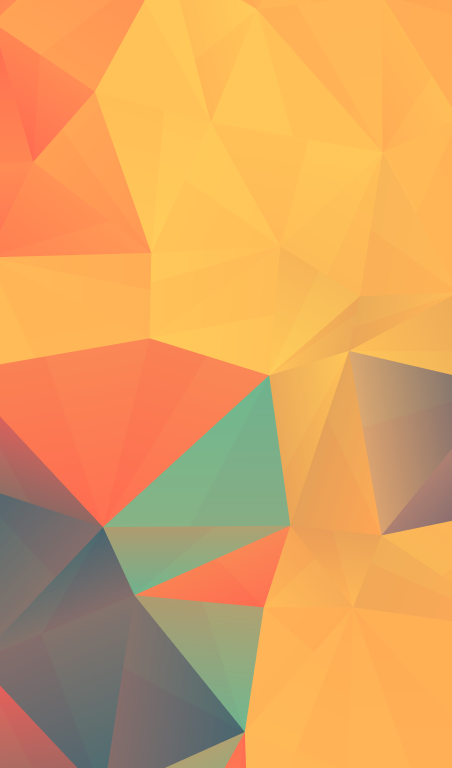
A WebGL 2 fragment shader for this background:

```glsl
#version 300 es
precision highp float;

uniform vec2 u_resolution;
out vec4 fragColor;

const vec2 GRID = vec2(3.6, 6.0);
const vec3 ORANGE = vec3(1.0, 0.64, 0.33);
const vec3 YELLOW = vec3(1.0, 0.80, 0.35);
const vec3 CORAL = vec3(1.0, 0.43, 0.32);
const vec3 SLATE = vec3(0.28, 0.41, 0.44);
const vec3 MAUVE = vec3(0.56, 0.42, 0.39);
const vec3 OLIVE = vec3(0.69, 0.62, 0.44);
const vec3 GREEN = vec3(0.43, 0.71, 0.56);

vec2 hash2(vec2 p) {
    p = vec2(dot(p, vec2(127.1, 311.7)), dot(p, vec2(269.5, 183.3)));
    return fract(sin(p) * 43758.55);
}

float cross2(vec2 a, vec2 b) {
    return a.x * b.y - a.y * b.x;
}

float cornerSlope(vec2 corner, vec2 p) {
    return dot(hash2(corner + 7.0) * 2.0 - 1.0, p - corner);
}

float gradientNoise(vec2 p) {
    vec2 i = floor(p), f = p - i;
    vec2 u = f * f * f * (f * (f * 6.0 - 15.0) + 10.0);
    float low = mix(cornerSlope(i, p), cornerSlope(i + vec2(1, 0), p), u.x);
    float high = mix(cornerSlope(i + vec2(0, 1), p), cornerSlope(i + 1.0, p), u.x);
    return mix(low, high, u.y);
}

vec2 meshVertex(vec2 i) {
    return i + 0.72 * (hash2(i) - 0.5);
}

// Gradient from the apex (weight.x = 1) to the opposite side
vec3 facetColor(vec2 center, vec2 cell, float side, vec3 weight, vec2 rnd, float px) {
    float rank = fract(0.618 * (2.0 * cell.x + 4.0 * cell.y + side));
    vec3 apex, base;

    if (center.y < 0.5 && center.x < 0.53) {
        // Cool corner, greener toward its inner rim
        bool inner = cell.x > 0.5;
        if (inner ? rank > 0.82 : rank < 0.5) {
            apex = SLATE;
            base = vec3(0.52, 0.44, 0.42);
        } else if (inner ? rank > 0.5 : rank > 0.8) {
            apex = CORAL;
            base = vec3(0.98, 0.52, 0.33);
        } else if (!inner) {
            apex = vec3(0.98, 0.38, 0.35);
            base = MAUVE;
        } else {
            apex = GREEN;
            base = rank < 0.2 ? vec3(0.53, 0.69, 0.52) : OLIVE;
        }
    } else if (length((center - vec2(0.95, 0.38)) / vec2(0.16, 0.11)) < 1.0) {
        // Shadowed facets at the right edge
        apex = vec3(0.37, 0.36, 0.42);
        base = mix(vec3(0.64, 0.48, 0.45), vec3(0.86, 0.65, 0.44), rnd.x);
    } else {
        // Warm field, glowing above the middle
        float glow = 0.35 + 0.4 * gradientNoise(center * vec2(3.0, 5.0))
                   + 0.4 * smoothstep(0.45, 0.05, length(center - vec2(0.55, 0.75)));
        apex = mix(ORANGE, YELLOW, clamp(glow + 0.5 * (rnd.x - 0.3), 0.0, 1.0));
        base = mix(ORANGE, YELLOW, clamp(glow + 0.4 * (rnd.y - 0.4), 0.0, 1.0));
        float shade = smoothstep(0.34, 0.1, length(center - vec2(0.84, 0.42)));
        base = mix(base, vec3(0.78, 0.56, 0.36), 0.45 * shade);
        float blush = smoothstep(0.28, 0.1, center.x) * smoothstep(0.6, 0.75, center.y);
        apex = mix(apex, CORAL, blush);
        base = mix(base, vec3(1.0, 0.54, 0.33), blush);
    }

    // Faint crease fanning out of the apex
    float cut = 0.3 + 0.4 * rnd.y;
    float crease = smoothstep(-px, px, weight.y * (1.0 - cut) - weight.z * cut);
    return mix(base, apex, weight.x) + vec3(0.0, 0.022, 0.006) * (crease - 0.5);
}

void main() {
    vec2 q = gl_FragCoord.xy / u_resolution * GRID;
    float px = GRID.y / u_resolution.y;
    vec3 sum = vec3(0.0);
    float total = 0.0;

    for (int k = 0; k < 9; k++) {
        vec2 cell = floor(q) + vec2(k % 3, k / 3) - 1.0;
        vec2 a = meshVertex(cell), b = meshVertex(cell + vec2(1, 0));
        vec2 c = meshVertex(cell + 1.0), d = meshVertex(cell + vec2(0, 1));

        // Split along the shorter diagonal that lies inside the quad
        bool inside = min(cross2(b - a, c - a), cross2(c - a, d - a)) > 0.08;
        bool otherInside = min(cross2(c - b, d - b), cross2(d - b, a - b)) > 0.08;
        if (!inside || (otherInside && distance(b, d) < distance(a, c))) {
            vec2 first = a;
            a = b; b = c; c = d; d = first;
        }

        for (int s = 0; s < 2; s++) {
            vec2 u = a, v = s == 0 ? b : c, w = s == 0 ? c : d;
            vec2 rnd = hash2(cell * 2.0 + float(s) * 17.0 + 3.0);
            if (rnd.x > 0.66) { vec2 t = u; u = v; v = w; w = t; }
            else if (rnd.x > 0.33) { vec2 t = w; w = v; v = u; u = t; }

            vec3 area = vec3(cross2(w - v, q - v), cross2(u - w, q - w), cross2(v - u, q - u));
            vec3 dist = area / vec3(distance(v, w), distance(w, u), distance(u, v));
            float cover = clamp(min(dist.x, min(dist.y, dist.z)) / px + 0.5, 0.0, 1.0);
            if (cover > 0.0) {
                vec3 weight = clamp(area / cross2(v - u, w - u), 0.0, 1.0);
                vec2 center = (u + v + w) / (3.0 * GRID);
                sum += cover * facetColor(center, cell, float(s), weight, fract(rnd * 7.3), px);
                total += cover;
            }
        }
    }
    fragColor = vec4(sum / max(total, 0.001), 1.0);
}
```
